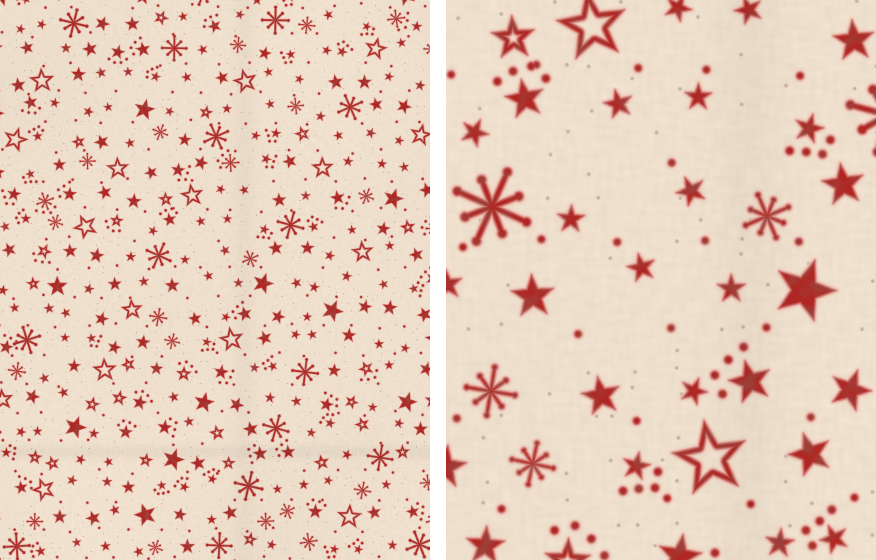
Left: the whole. Right: its middle third, enlarged.
Reproduce this pattern procedurally as a Shadertoy shader.

```glsl
// Lengths are fractions of the canvas height
const float CELL = 0.052;
const float BIG_STAR = 0.0195, BIG_OUTLINE = 0.0215, BIG_FLAKE = 0.0225;
const float SMALL_FLAKE = 0.0135, SMALL_OUTLINE = 0.0130;
const float MEDIUM_STAR = 0.0125, SMALL_STAR = 0.0086;
const float STAR_INNER = 0.43;
const float LINE = 0.0016;
const float DOT = 0.0024;
const float SOFT = 0.0014;
const float HALO = 0.0029;
const vec2 FOLD = vec2(0.436, 0.193);
const vec3 CLOTH = vec3(0.935, 0.875, 0.803);
const vec3 BLUSH = vec3(0.935, 0.755, 0.705);
const vec3 INK = vec3(0.69, 0.150, 0.140);
const vec3 WORN_INK = vec3(0.62, 0.250, 0.220);
const vec3 FLECK = vec3(0.60, 0.54, 0.47);
const float PI = 3.14159265;

vec2 hash2(vec2 p) {
    vec3 q = fract(p.xyx * vec3(0.1031, 0.1030, 0.0973));
    q += dot(q, q.yzx + 33.33);
    return fract((q.xx + q.yz) * q.zy);
}

float gradientDot(vec2 corner, vec2 offset) {
    float a = 2.0 * PI * hash2(corner).x;
    return dot(vec2(cos(a), sin(a)), offset);
}

float gradientNoise(vec2 p) {
    vec2 i = floor(p), f = p - i, u = f * f * (3.0 - 2.0 * f);
    vec2 e = vec2(1.0, 0.0);
    return mix(mix(gradientDot(i, f), gradientDot(i + e, f - e), u.x),
               mix(gradientDot(i + e.yx, f - e.yx), gradientDot(i + 1.0, f - 1.0), u.x), u.y);
}

vec2 rotate(vec2 p, float a) {
    float c = cos(a), s = sin(a);
    return vec2(c * p.x - s * p.y, s * p.x + c * p.y);
}

// Fold the plane into one point of the star, then measure to its edge
float starDistance(vec2 p, float r) {
    float a = mod(atan(p.x, p.y) + PI / 5.0, 0.4 * PI) - PI / 5.0;
    vec2 q = length(p) * vec2(abs(sin(a)), cos(a));
    vec2 tip = vec2(0.0, r);
    vec2 edge = STAR_INNER * r * vec2(sin(PI / 5.0), cos(PI / 5.0)) - tip;
    vec2 w = q - tip;
    float d = length(w - edge * clamp(dot(w, edge) / dot(edge, edge), 0.0, 1.0));
    return d * sign(edge.x * w.y - edge.y * w.x);
}

float outlineDistance(vec2 p, float r) {
    return abs(starDistance(p, r) + LINE) - LINE;
}

// Eight knobbed spokes, alternately long and short
float flakeDistance(vec2 p, float r) {
    float turn = atan(p.x, p.y) / (0.25 * PI) + 0.5;
    float reach = r * mix(1.0, 0.76, mod(floor(turn), 2.0));
    float a = (fract(turn) - 0.5) * 0.25 * PI;
    vec2 q = length(p) * vec2(sin(a), cos(a));
    float spoke = length(q - vec2(0.0, clamp(q.y, 0.0, reach))) - 0.075 * r;
    return min(spoke, length(q - vec2(0.0, reach)) - 0.12 * r);
}

float dotArc(vec2 p, float r, float start) {
    float d = 1.0;
    for (float i = 0.0; i < 4.0; i++) {
        float a = start + 0.6 * i;
        float reach = r + 0.007 + 0.002 * sin(5.0 * a);
        d = min(d, length(p - reach * vec2(cos(a), sin(a))) - DOT);
    }
    return d;
}

// One motif per cell; every seventh cell holds a large one
float motifDistance(vec2 p, vec2 id, float shift) {
    vec2 pick = hash2(id + 17.3), place = hash2(id + 71.9), turn = hash2(id + 133.1);
    bool large = mod(id.x + 3.0 * id.y, 7.0) < 0.5;
    bool flake = large ? pick.x > 0.62 : pick.x < 0.07;
    bool outline = large ? pick.x > 0.27 && !flake : pick.x < 0.19 && !flake;
    bool medium = !large && pick.x > 0.19 && pick.x < 0.56;
    float r = large ? (flake ? BIG_FLAKE : outline ? BIG_OUTLINE : BIG_STAR)
            : flake ? SMALL_FLAKE : outline ? SMALL_OUTLINE
            : medium ? MEDIUM_STAR : SMALL_STAR;
    r *= mix(0.92, 1.08, pick.y);

    float room = max(0.1, 0.85 * (0.5 - r / CELL));
    vec2 corner = id + vec2(shift, 0.0);
    vec2 q = p - CELL * (corner + 0.5 + room * (2.0 * place - 1.0));
    vec2 s = rotate(q, 0.9 * (turn.x - 0.5));
    float d = flake ? flakeDistance(s, r) : outline ? outlineDistance(s, r) : starDistance(s, r);

    // Companion dots: an arc beside some motifs, a loose one at the corner
    if (!large && turn.y < 0.22) d = min(d, dotArc(q, r, 2.0 * PI * place.x));
    if (turn.y > 0.3) d = min(d, length(p - CELL * (corner + 0.25 * (turn - 0.5))) - 0.9 * DOT);
    return d;
}

float printDistance(vec2 p) {
    float d = 1.0;
    for (float j = -1.0; j <= 1.0; j++) {
        float row = floor(p.y / CELL) + j;
        float shift = 0.5 * mod(row, 2.0);
        for (float i = -1.0; i <= 1.0; i++)
            d = min(d, motifDistance(p, vec2(floor(p.x / CELL - shift) + i, row), shift));
    }
    return d;
}

void mainImage(out vec4 fragColor, in vec2 fragCoord) {
    vec2 p = fragCoord / iResolution.y;
    float soft = max(SOFT, 0.7 / iResolution.y);

    // Woven cloth with specks
    float weave = gradientNoise(p * vec2(290.0, 90.0)) + gradientNoise(p * vec2(90.0, 290.0) + 40.0);
    vec3 col = CLOTH + 0.018 * weave;
    vec2 speck = p / 0.013, seed = hash2(floor(speck) + 5.0);
    float fleck = length(fract(speck) - 0.2 - 0.6 * seed) * 0.013;
    col = mix(col, FLECK, 0.5 * step(seed.x * seed.y, 0.035) * (1.0 - smoothstep(0.0004, 0.0018, fleck)));

    // Printed ink with a faint bleed
    float d = printDistance(p);
    vec3 ink = mix(INK, WORN_INK, smoothstep(-0.3, 0.5, gradientNoise(p * 120.0)));
    col = mix(col, BLUSH, 1.0 - smoothstep(0.0, HALO, d));
    col = mix(col, ink, 1.0 - smoothstep(-soft, soft, d));

    // Creases and uneven light
    vec2 crease = (p - FOLD) / vec2(0.02, 0.012);
    float shade = 1.0 - 0.025 * exp(-crease.x * crease.x) - 0.04 * exp(-crease.y * crease.y);
    shade += 0.02 * gradientNoise(p * 3.0);
    fragColor = vec4(col * shade, 1.0);
}
```
